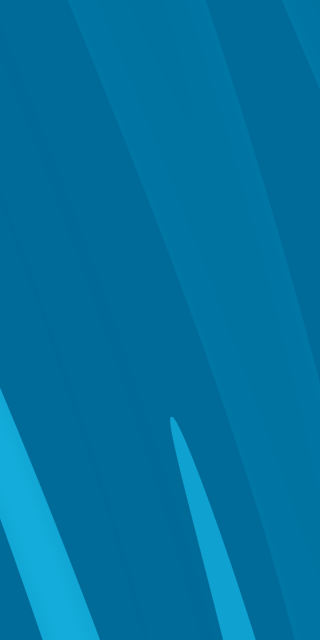
A Shadertoy shader for this background:

```glsl
const vec3 BASE = vec3(0.0, 0.416, 0.598);
const vec3 VEIL = vec3(0.0, 0.444, 0.624);
const vec3 VEIL_GLOW = vec3(0.0, 0.478, 0.658);
const vec3 CYAN = vec3(0.06, 0.635, 0.815);
const vec3 CYAN_GLOW = vec3(0.08, 0.68, 0.86);

// Horizontal position of a curved edge at depth t below the top
float curveX(float t, float start, vec3 bend) {
    return start + t * (bend.x + t * (bend.y + t * bend.z));
}

// Antialiased coverage between two horizontal positions
float between(float x, float left, float right, float aa) {
    return clamp((x - left) / aa + 0.5, 0.0, 1.0)
         * clamp((right - x) / aa + 0.5, 0.0, 1.0);
}

// Light that fades with distance from an edge
float edgeGlow(float distanceToEdge, float reach) {
    return exp(-abs(distanceToEdge) / reach);
}

// Soft ridge centred on a position
float ridge(float x, float center, float width) {
    float d = (x - center) / width;
    return exp(-d * d);
}

void mainImage(out vec4 fragColor, in vec2 fragCoord) {
    vec2 uv = fragCoord / iResolution.xy;
    float x = uv.x;
    float t = 1.0 - uv.y;
    float aa = 1.2 / iResolution.x;

    // Backdrop with faint slanted streaks
    float slant = x - curveX(t, 0.0, vec3(0.82, -0.08, -0.04));
    float streaks = 0.003 * sin(slant * 32.0) * ridge(slant, -0.1, 0.3);
    vec3 color = BASE + streaks * vec3(0.0, 1.0, 1.0);

    // Wide translucent veil
    float veilLeft = curveX(t, 0.211, vec3(0.83, -0.05, -0.07));
    float veilRight = curveX(t, 0.643, vec3(0.668, -0.12, 0.0));
    float veilLight = 0.55 * edgeGlow(x - veilLeft, 0.13)
                    + 0.6 * edgeGlow(x - veilRight, 0.07);
    vec3 veil = mix(VEIL, VEIL_GLOW, min(veilLight, 1.0));
    color = mix(color, veil, between(x, veilLeft, veilRight, aa));

    // Corner veil
    float cornerLeft = curveX(t, 0.880, vec3(0.867, -0.1, 0.0));
    vec3 corner = mix(VEIL, VEIL_GLOW, 0.7 * edgeGlow(x - cornerLeft, 0.1));
    color = mix(color, corner, between(x, cornerLeft, 2.0, aa));

    // Bright ribbon
    float ribbonLeft = curveX(t - 0.81, 0.0, vec3(0.72, -0.1, 0.0));
    float ribbonRight = curveX(t - 0.6055, 0.0, vec3(0.84, -0.12, 0.0));
    float ribbonLight = ridge(x, mix(ribbonLeft, ribbonRight, 0.48), 0.085);
    vec3 ribbon = mix(CYAN, CYAN_GLOW, ribbonLight);
    color = mix(color, ribbon, between(x, ribbonLeft, ribbonRight, aa));

    // Pointed blade with a rounded tip
    float s = max(t - 0.651, 0.0);
    float bladeCenter = curveX(s, 0.536, vec3(0.65, -0.12, 0.0));
    float bladeHalf = 0.082 * pow(s, 0.45);
    float blade = between(x, bladeCenter - bladeHalf, bladeCenter + bladeHalf, aa);
    color = mix(color, CYAN, blade * step(0.0001, s));

    fragColor = vec4(color, 1.0);
}
```
